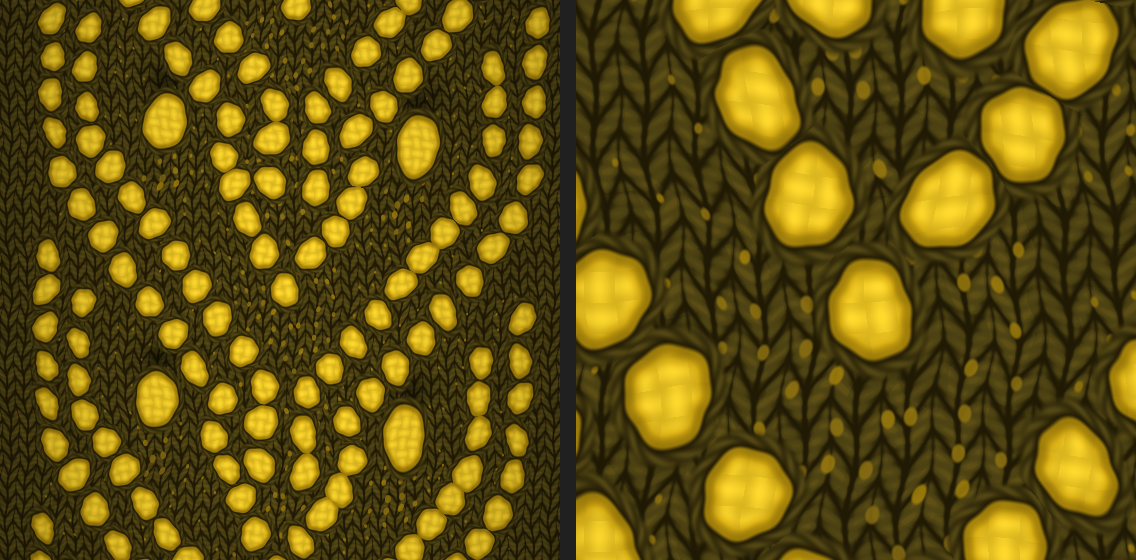
Left, the full canvas; right, a detail of the centre.
A three.js fragment shader for this texture:

```glsl
#define PERIOD 0.506
#define STITCHES 33.0
#define ROWS 39.0
#define GAPS 40.0
#define WEAVE 54.0
#define JITTER 0.008
#define SHADOW vec3(0.12, 0.095, 0.015)
#define WOOL vec3(0.29, 0.25, 0.07)
#define GLINT vec3(0.44, 0.36, 0.09)
#define RIM vec3(0.62, 0.49, 0.04)
#define CLOTH vec3(0.81, 0.65, 0.07)
#define LIGHT vec3(0.95, 0.81, 0.17)

varying vec2 vUv;

vec2 lace;          // straightened lace coordinates, y downward
float edge = 1.0;   // signed distance to the nearest hole
vec2 spoke;         // offset from that hole's centre
float holeSeed;

vec2 hash2(vec2 p) {
  return fract(sin(vec2(dot(p, vec2(127.1, 311.7)), dot(p, vec2(269.5, 183.3)))) * 4375.85);
}

// Offset to the closest vertical repeat of a point; z is the repeat index
vec3 repeatFrom(vec2 c) {
  vec2 d = lace - c;
  float k = floor(d.y / PERIOD + 0.5);
  return vec3(d.x, d.y - k * PERIOD, k);
}

void hole(vec2 c, vec2 r) {
  vec3 q = repeatFrom(c);
  vec2 h = hash2(c * 97.0 + q.z * 13.0);
  vec2 d = q.xy + (h - 0.5) * JITTER;
  d.x += d.y * (h.y - 0.5) * 0.6;
  r *= 0.9 + 0.2 * h.yx;
  float e = (length(d / r) - 1.0) * min(r.x, r.y);
  if (e < edge) {
    edge = e;
    spoke = d;
    holeSeed = h.x;
  }
}

// n holes spaced along a bowed line
void chain(vec2 a, vec2 b, vec2 bow, vec2 r, float n) {
  for (int i = 0; i < 9; i++) {
    if (float(i) >= n) break;
    float t = float(i) / (n - 1.0);
    hole(mix(a, b, t) + bow * 4.0 * t * (1.0 - t), r);
  }
}

// Cellular noise: distance to the nearest seed and its random value
vec2 cells(vec2 p) {
  vec2 best = vec2(9.0, 0.0);
  for (int j = -1; j <= 1; j++)
    for (int i = -1; i <= 1; i++) {
      vec2 g = floor(p) + vec2(float(i), float(j));
      vec2 h = hash2(g);
      float d = length((g + 0.2 + 0.6 * h - p) * vec2(1.15, 0.85));
      if (d < best.x) best = vec2(d, h.y);
    }
  return best;
}

void main() {
  // Straighten the stretched cloth
  vec2 uv = vec2(vUv.x, 1.0 - vUv.y);
  lace.x = uv.x + mix(0.02, 0.05, uv.x) * (uv.y - 0.5);
  lace.y = 0.5 + (uv.y - 0.5) * PERIOD / (0.479 + 0.055 * uv.x);

  // Diagonal rows, leaf sides, borders and centre, left then right
  vec2 roundHole = vec2(0.0255, 0.029), slimHole = vec2(0.021, 0.028);
  chain(vec2(0.157, 0.242), vec2(0.481, 0.690), vec2(-0.008, -0.011), roundHole, 9.0);
  chain(vec2(0.107, 0.298), vec2(0.404, 0.716), vec2(-0.011, 0.003), roundHole, 8.0);
  chain(vec2(0.390, 0.782), vec2(0.511, 1.023), vec2(-0.010, -0.008), roundHole, 5.0);
  chain(vec2(0.088, 0.454), vec2(0.093, 0.726), vec2(-0.007, 0.0), slimHole, 5.0);
  chain(vec2(0.147, 0.542), vec2(0.147, 0.684), vec2(-0.004, 0.0), slimHole, 3.0);
  chain(vec2(0.478, 0.756), vec2(0.477, 0.828), vec2(0.0), vec2(0.030, 0.029), 2.0);
  chain(vec2(0.855, 0.330), vec2(0.593, 0.656), vec2(0.008, -0.005), roundHole, 8.0);
  chain(vec2(0.910, 0.395), vec2(0.626, 0.748), vec2(0.010, 0.005), roundHole, 8.0);
  chain(vec2(0.638, 0.819), vec2(0.553, 0.962), vec2(0.015, 0.005), roundHole, 4.0);
  chain(vec2(0.936, 0.570), vec2(0.934, 0.837), vec2(0.003, 0.0), slimHole, 5.0);
  chain(vec2(0.866, 0.641), vec2(0.870, 0.766), vec2(0.0), slimHole, 3.0);
  chain(vec2(0.552, 0.699), vec2(0.560, 0.844), vec2(0.0), vec2(0.024, 0.031), 3.0);
  vec2 eyeL = vec2(0.287, 0.718), eyeR = vec2(0.737, 0.774);
  hole(eyeL, vec2(0.038, 0.050));
  hole(eyeR, vec2(0.037, 0.054));

  // Uneven hole outline
  float angle = atan(spoke.y, spoke.x);
  edge += 0.0012 * sin(angle * 3.0 + holeSeed * 40.0) + 0.0007 * sin(angle * 7.0 + holeSeed * 90.0);

  // Knitted V stitches with twisted fibres
  vec2 st = vUv + 0.005 * sin(vUv.yx * vec2(23.0, 31.0)) + 0.002 * sin(vUv.yx * vec2(87.0, 71.0) + 2.0);
  float leg = abs(fract(st.x * STITCHES) - 0.5);
  float row = st.y * ROWS - leg * 1.7;
  float strand = sin(3.14159 * fract(row)) * smoothstep(0.0, 0.12, leg) * smoothstep(0.54, 0.4, leg);
  float fibre = 0.5 + 0.5 * sin(row * 19.0 + leg * 26.0 + 3.0 * sin(st.x * 90.0));
  vec2 cell = cells(st * GAPS);
  float tone = strand * (0.62 + 0.38 * fibre) * (0.8 + 0.4 * cell.y);
  vec3 col = mix(SHADOW, WOOL, smoothstep(0.0, 0.62, tone));
  col = mix(col, GLINT, 0.45 * smoothstep(0.62, 1.1, tone));

  // Small gaps, densest below the eyes; dark tufts above them
  float loose = exp(-350.0 * min(dot(repeatFrom(eyeL + vec2(0.0, 0.11)).xy, repeatFrom(eyeL + vec2(0.0, 0.11)).xy),
                                 dot(repeatFrom(eyeR + vec2(-0.02, 0.11)).xy, repeatFrom(eyeR + vec2(-0.02, 0.11)).xy)));
  loose = max(loose, 0.6 * smoothstep(0.16, 0.03, abs(lace.x - 0.52)));
  float inside = smoothstep(0.05, 0.1, lace.x) * smoothstep(0.97, 0.91, lace.x);
  float size = (0.13 + 0.17 * loose) * step(0.62 - 0.5 * loose, cell.y) * inside;
  float gap = smoothstep(size, size - 0.09, cell.x) * step(0.01, size) * smoothstep(0.006, 0.01, edge);
  col = mix(col, mix(GLINT, RIM, cell.y), 0.85 * gap);
  vec2 tuftL = repeatFrom(eyeL - vec2(0.0, 0.075)).xy, tuftR = repeatFrom(eyeR - vec2(0.0, 0.08)).xy;
  col *= 1.0 - 0.45 * exp(-900.0 * min(dot(tuftL, tuftL), dot(tuftR, tuftR)));

  // Yarn wrapped round each hole
  float twist = 0.5 + 0.5 * sin(angle * 13.0 + edge * 800.0 + holeSeed * 20.0);
  float ply = smoothstep(0.0, 0.005, edge) * smoothstep(0.013, 0.006, edge);
  vec3 yarn = mix(SHADOW, WOOL * 1.08, ply * (0.45 + 0.55 * twist));
  col = mix(yarn, col, smoothstep(0.006, 0.012, edge));

  // Woven yellow cloth behind the holes
  vec2 w = vUv * WEAVE + 0.25 * sin(vUv.yx * 41.0);
  vec2 ribs = 0.5 + 0.5 * cos(6.28318 * w);
  float over = mod(floor(w.x + 0.5) + floor(w.y + 0.5), 2.0);
  float weave = mix(ribs.x, ribs.y, 0.3 + 0.4 * over);
  float depth = smoothstep(0.0, -0.015, edge);
  vec3 cloth = mix(RIM, CLOTH, smoothstep(0.0, 0.55, depth));
  cloth = mix(cloth, LIGHT, smoothstep(0.25, 1.0, depth) * (0.5 + 0.5 * weave));
  cloth *= 0.94 + 0.08 * weave;
  col = mix(cloth, col, smoothstep(-0.0015, 0.0015, edge));

  // Light falls off toward the sides
  col *= 1.04 - 0.75 * pow(abs(vUv.x - 0.52), 2.0) - 0.2 * pow(abs(vUv.y - 0.5), 2.0);
  gl_FragColor = vec4(col, 1.0);
}
```
